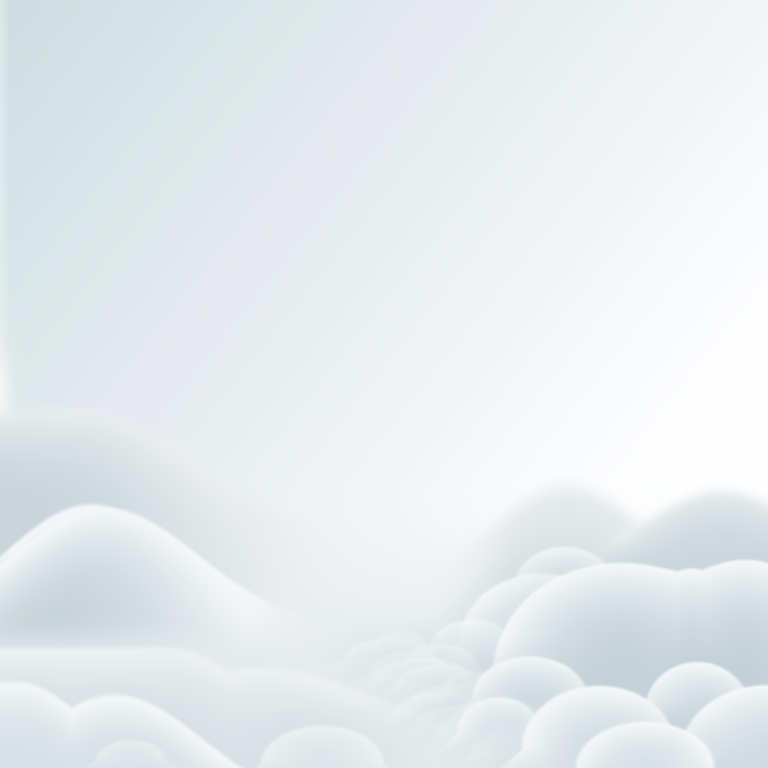
This background is drawn by a Shadertoy shader. Its source:

```glsl
// Pale misty sky above soft rolling hills and banks of rounded white clouds.
#define MIST vec3(0.898, 0.920, 0.928)
#define LIT vec3(0.962, 0.972, 0.975)
#define HAZY vec3(0.918, 0.932, 0.936)
#define SHADE vec3(0.735, 0.795, 0.820)
#define HAZE_TOP 0.38
#define HILL_SOFT 0.020
#define PUFF_SOFT 0.0030
#define CREVICE 0.30
#define WISP_COUNT 16

// Sine-free hash giving two values in 0..1
vec2 hash2(float n) {
    vec3 p = fract(vec3(n) * vec3(0.1031, 0.1030, 0.0973));
    p += dot(p, p.yzx + 33.33);
    return fract((p.xx + p.yz) * p.zy);
}

float ramp(float a, float b, float x) {
    return clamp((x - a) / (b - a), 0.0, 1.0);
}

float bell(float x, float centre, float width) {
    float t = (x - centre) / width;
    return exp(-t * t);
}

float smoothMax(float a, float b, float k) {
    float h = max(k - abs(a - b), 0.0) / k;
    return max(a, b) + h * h * k * 0.25;
}

// Depth below the surface of a dome whose skirt flares outward
float dome(vec2 p, vec2 centre, vec2 radius) {
    vec2 q = (p - centre) / radius;
    q.x /= 1.0 + 0.9 * max(-q.y, 0.0);
    q.y = max(q.y, 0.0);
    return (1.0 - length(q)) * radius.y;
}

// Diagonal gradient from cool upper left to white lower right
vec3 sky(vec2 p) {
    float d = dot(p, vec2(0.78, -0.62));
    vec3 c = mix(vec3(0.805, 0.862, 0.886), vec3(0.855, 0.905, 0.908), ramp(-0.62, -0.36, d));
    c = mix(c, vec3(0.892, 0.914, 0.925), ramp(-0.36, -0.18, d));
    c = mix(c, vec3(0.918, 0.938, 0.945), ramp(-0.18, 0.0, d));
    c = mix(c, vec3(0.947, 0.960, 0.967), ramp(0.0, 0.16, d));
    c = mix(c, vec3(0.995, 0.996, 1.0), ramp(0.16, 0.42, d));
    c += vec3(0.006, -0.005, 0.014) * bell(d, -0.18, 0.06);
    // Lighter left border with a warm spot
    c = mix(c, vec3(0.93, 0.95, 0.95), 0.5 * (1.0 - smoothstep(0.0, 0.014, p.x)));
    return mix(c, vec3(0.98, 0.98, 0.96), 0.7 * bell(p.x, 0.0, 0.015) * bell(p.y, 0.49, 0.05));
}

// Bright crest over a shaded body that dissolves into mist
void layCloud(inout vec3 col, float depth, float soft, float fall, float shade, vec3 crest, float mist, float alpha) {
    float t = ramp(0.0, fall, depth);
    vec3 c = mix(crest, SHADE, t * (2.0 - t) * shade);
    col = mix(col, mix(c, MIST, mist), alpha * smoothstep(-soft, soft, depth));
}

// Darkens what lies just behind a crest
void layCrevice(inout vec3 col, float depth, float amount) {
    col = mix(col, SHADE, CREVICE * amount * smoothstep(-0.035, 0.0, depth));
}

// A single puff whose foot melts into the layer behind it
void layPuff(inout vec3 col, vec2 p, vec2 centre, vec2 radius, float shade, float alpha) {
    float foot = alpha * smoothstep(centre.y - radius.y * 0.8, centre.y + radius.y * 0.3, p.y);
    float depth = dome(p, centre, radius);
    layCrevice(col, depth, foot * shade);
    layCloud(col, depth, PUFF_SOFT, radius.y, shade, LIT, 0.0, foot);
}

void distantHills(inout vec3 col, vec2 p) {
    float left = bell(max(p.x, 0.10), 0.10, 0.22);
    float dusk = 0.72 * (1.0 - smoothstep(0.0, 0.45, p.x));
    layCloud(col, 0.29 + 0.175 * left - p.y, HILL_SOFT, 0.13, dusk, HAZY, 0.0, smoothstep(0.02, 0.35, left));

    float middle = bell(p.x, 0.74, 0.13);
    layCloud(col, 0.25 + 0.118 * middle - p.y, HILL_SOFT, 0.09, 0.25, HAZY, 0.0, smoothstep(0.03, 0.8, middle));

    float right = bell(p.x, 0.94, 0.15);
    layCloud(col, 0.25 + 0.112 * right - p.y, 0.013, 0.08, 0.6, HAZY, 0.0, smoothstep(0.1, 0.5, right));
}

void nearHill(inout vec3 col, vec2 p) {
    float mist = 1.0 - smoothstep(0.13, 0.20, p.y);
    float back = bell(p.x, 0.118, 0.155);
    layCloud(col, 0.19 + 0.153 * back - p.y, 0.005, 0.10, 0.4, LIT, mist, smoothstep(0.2, 0.7, back));
    float front = bell(p.x, 0.138, 0.17);
    float dusk = 0.82 * (1.0 - smoothstep(0.04, 0.46, p.x));
    layCloud(col, 0.183 + 0.155 * front - p.y, 0.005, 0.13, dusk, LIT, mist, smoothstep(0.03, 0.35, front));
}

void rightBank(inout vec3 col, vec2 p) {
    layPuff(col, p, vec2(0.735, 0.235), vec2(0.065, 0.053), 0.35, 0.8);
    layPuff(col, p, vec2(0.705, 0.165), vec2(0.105, 0.088), 0.45, 0.9);
    layPuff(col, p, vec2(0.615, 0.155), vec2(0.055, 0.038), 0.3, 0.7);
    float depth = dome(p, vec2(0.81, 0.13), vec2(0.165, 0.137));
    depth = max(depth, dome(p, vec2(0.90, 0.15), vec2(0.06, 0.108)));
    depth = max(depth, dome(p, vec2(0.97, 0.13), vec2(0.12, 0.141)));
    depth = smoothMax(depth, dome(p, vec2(0.93, 0.10), vec2(0.28, 0.15)), 0.02);
    float foot = smoothstep(0.03, 0.13, p.y);
    layCrevice(col, depth, 0.5 * foot);
    layCloud(col, depth, PUFF_SOFT, 0.14, 0.85, LIT, 0.0, foot);
}

void foreground(inout vec3 col, vec2 p) {
    // Small wisps tumbling down the slope toward the right
    for (int i = 0; i < WISP_COUNT; i++) {
        float t = float(i) / float(WISP_COUNT);
        vec2 h = hash2(float(i) + 7.0);
        vec2 centre = vec2(0.55 + 0.12 * t + 0.10 * (h.x - 0.5), 0.15 - 0.14 * t);
        layPuff(col, p, centre, vec2(0.035 + 0.03 * h.y, 0.028), 0.3, 0.45);
    }
    // Left banks, each a ridge of two swells
    float far = max(0.05 + 0.106 * bell(max(p.x, 0.22), 0.22, 0.13), 0.04 + 0.09 * bell(p.x, 0.34, 0.20));
    layCloud(col, far - p.y, 0.006, 0.10, 0.38, vec3(0.935, 0.948, 0.952), 0.0, 1.0 - smoothstep(0.40, 0.60, p.x));
    float near = max(0.142 * bell(max(p.x, 0.02), 0.02, 0.14) - 0.03, 0.145 * bell(p.x, 0.15, 0.16) - 0.05);
    layCrevice(col, near - p.y, 0.25);
    layCloud(col, near - p.y, 0.005, 0.09, 0.5, LIT, 0.0, 1.0);
    layPuff(col, p, vec2(0.17, 0.01), vec2(0.045, 0.026), 0.3, 0.5);
    layPuff(col, p, vec2(0.42, 0.005), vec2(0.08, 0.05), 0.35, 0.65);
    // Right banks
    layPuff(col, p, vec2(0.69, 0.09), vec2(0.075, 0.055), 0.55, 0.9);
    layPuff(col, p, vec2(0.65, 0.045), vec2(0.055, 0.047), 0.45, 0.85);
    layPuff(col, p, vec2(0.908, 0.075), vec2(0.068, 0.063), 0.55, 1.0);
    layPuff(col, p, vec2(0.78, 0.025), vec2(0.10, 0.082), 0.5, 1.0);
    layPuff(col, p, vec2(1.0, 0.015), vec2(0.115, 0.093), 0.6, 1.0);
    layPuff(col, p, vec2(0.84, 0.0), vec2(0.09, 0.06), 0.5, 1.0);
}

void mainImage(out vec4 fragColor, in vec2 fragCoord) {
    vec2 p = fragCoord / iResolution.xy;
    vec3 col = mix(MIST, sky(p), smoothstep(0.10, HAZE_TOP, p.y));
    distantHills(col, p);
    nearHill(col, p);
    rightBank(col, p);
    foreground(col, p);
    fragColor = vec4(col, 1.0);
}
```
